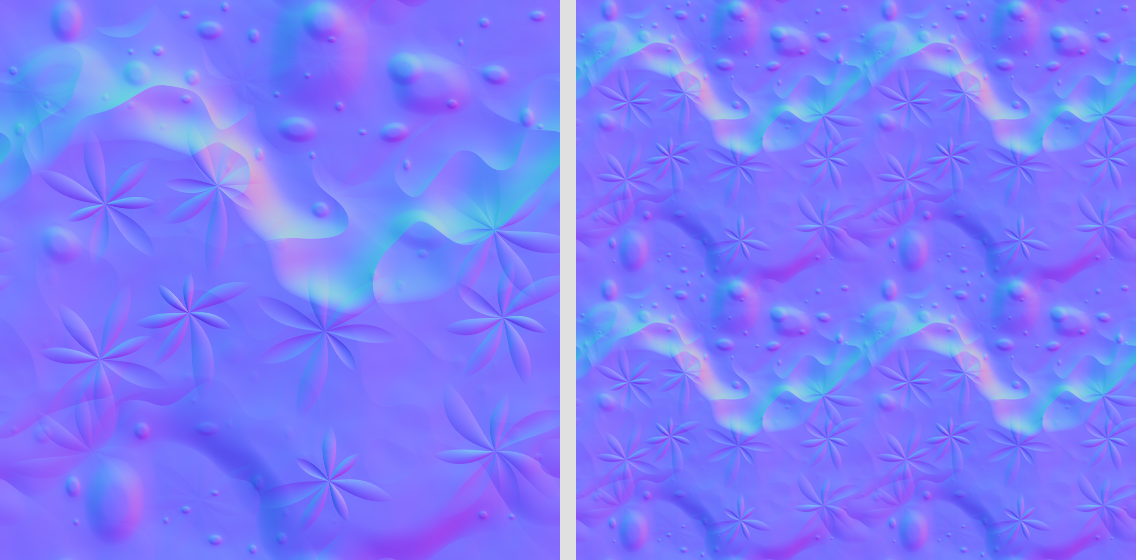
Left, the tile; right, the same tile 2 across and 2 down.
Reproduce this texture map procedurally as a WebGL 1 fragment shader.

```glsl
precision highp float;
uniform vec2 u_resolution;

const float TAU = 6.2831853;
const vec2 TILT = vec2(-0.04, -0.04);   // overall lean of the surface
const float SAMPLE_STEP = 0.0016;       // spacing of the slope samples
const float WALL_WIDTH = 0.23;          // steep side of the terrace
const float TERRACE_HEIGHT = 0.036;
const float MASS_HEIGHT = 0.022;
const float SWELL_HEIGHT = 0.011;
const float CREASE_HEIGHT = 0.008;
const float PETAL_HEIGHT = 0.011;
const float PETALS = 7.0;
const float ROSETTE_CELLS = 4.0;
const float BOULDER_CELLS = 3.0;
const float STONE_CELLS = 6.0;
const float PEBBLE_CELLS = 19.0;

vec2 hash2(vec2 p) {
  vec3 q = fract(p.xyx * vec3(0.1031, 0.1030, 0.0973));
  q += dot(q, q.yzx + 33.33);
  return fract((q.xx + q.yz) * q.zy);
}

float corner(vec2 cell, vec2 offset, float period) {
  float angle = TAU * hash2(mod(cell, period) + period * 3.0).x;
  return dot(vec2(cos(angle), sin(angle)), offset);
}

// Gradient noise that wraps over the unit square
float noise(vec2 p, float period) {
  p *= period;
  vec2 i = floor(p), f = p - i;
  vec2 w = f * f * f * (f * (f * 6.0 - 15.0) + 10.0);
  vec2 e = vec2(1.0, 0.0);
  float low = mix(corner(i, f, period), corner(i + e, f - e, period), w.x);
  float high = mix(corner(i + e.yx, f - e.yx, period), corner(i + 1.0, f - 1.0, period), w.x);
  return mix(low, high, w.y);
}

// Rounded domes with a soft skirt, one per occupied cell
float domes(vec2 p, float cells, float density) {
  vec2 s = p * cells, base = floor(s);
  float sum = 0.0;
  for (int j = -1; j <= 1; j++) {
    for (int i = -1; i <= 1; i++) {
      vec2 id = base + vec2(float(i), float(j));
      vec2 key = mod(id, cells) + cells * 7.0;
      vec2 place = hash2(key), kind = hash2(key + 41.0);
      float stretch = mix(0.8, 1.25, place.x);
      vec2 d = (s - id - 0.2 - 0.6 * place) * vec2(stretch, 1.0 / stretch);
      float radius = mix(0.1, 0.31, kind.x * kind.x);
      float r = length(d) / radius;
      float dome = 0.1 * smoothstep(1.0, 0.35, r) + 0.16 * exp(-1.2 * r * r);
      sum += step(kind.y, density) * radius * dome;
    }
  }
  return sum / cells;
}

// Curved petals around scattered centres, some raised and some hollow
float rosettes(vec2 p) {
  vec2 s = p * ROSETTE_CELLS, base = floor(s);
  float sum = 0.0;
  for (int j = -1; j <= 1; j++) {
    for (int i = -1; i <= 1; i++) {
      vec2 id = base + vec2(float(i), float(j));
      vec2 place = hash2(mod(id, ROSETTE_CELLS) + 17.0);
      vec2 d = s - id - 0.2 - 0.6 * place;
      float r = length(d);
      float turn = atan(d.y, d.x + 1e-6) / TAU + place.x + 0.2 * (place.y - 0.5) * r;
      float sector = fract(turn) * PETALS;
      vec2 kind = hash2(vec2(floor(sector), floor(place.x * 97.0)));
      float across = fract(sector) - 0.5 + 0.24 * (kind.y - 0.5);
      float along = r / mix(0.3, 0.68, kind.x);
      float halfWidth = 0.36 * max(1.0 - along * along, 0.0);
      float body = max(halfWidth * halfWidth - across * across, 0.0) / 0.13;
      sum += body * along * (kind.y > 0.3 ? 1.0 : -0.8);
    }
  }
  return sum;
}

float height(vec2 p) {
  vec2 warp = vec2(noise(p, 5.0), noise(p + 0.37, 5.0));
  vec2 q = p + 0.03 * warp + 0.006 * noise(p, 13.0);
  float crease = abs(noise(q, 7.0));

  // Winding terrace: steep upper wall, long fall towards the bottom
  float a = TAU * (p.x - 0.2);
  float edge = 0.62 + 0.13 * (cos(a) + 0.25 * sin(2.0 * a));
  edge += 0.1 * noise(p, 3.0) - 0.09 * crease;
  float t = fract(p.y - edge);
  float terrace = max(1.0 - smoothstep(0.0, WALL_WIDTH, t), (t - WALL_WIDTH) / (1.0 - WALL_WIDTH));
  float mass = smoothstep(0.46, 0.62, t) + 1.0 - smoothstep(0.0, 0.17, t);

  float h = TERRACE_HEIGHT * terrace + MASS_HEIGHT * mass;
  h += SWELL_HEIGHT * (noise(p, 4.0) + 0.35 * noise(q, 9.0) + 0.06 * noise(q, 23.0));
  h -= CREASE_HEIGHT * crease * (0.3 + 0.7 * mass);
  h += PETAL_HEIGHT * rosettes(p + 0.012 * warp) * (0.1 + 0.9 * mass);

  // Loose stones, mostly on the open ground
  float open = 1.0 - 0.85 * mass;
  h += 0.8 * domes(q, BOULDER_CELLS, 0.6);
  h += open * domes(p + 0.012 * warp, STONE_CELLS, 0.75);
  h += open * domes(p, PEBBLE_CELLS, 0.22);
  return h;
}

void main() {
  vec2 uv = gl_FragCoord.xy / u_resolution;
  vec2 e = vec2(0.5 * SAMPLE_STEP, 0.0);
  vec2 slope = vec2(height(uv + e) - height(uv - e),
                    height(uv + e.yx) - height(uv - e.yx)) / SAMPLE_STEP;
  vec3 normal = normalize(vec3(TILT - slope, 1.0));
  gl_FragColor = vec4(0.5 + 0.5 * normal, 1.0);
}
```
